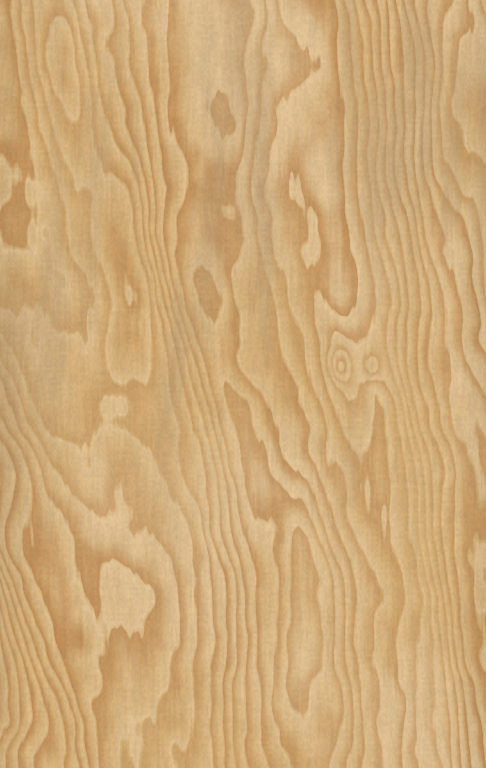
Write a Shadertoy shader that draws this texture.

```glsl
float hash(vec2 p) {
    vec3 q = fract(vec3(p.xyx) * 0.1031);
    q += dot(q, q.yzx + 33.33);
    return fract((q.x + q.y) * q.z);
}

float noise(vec2 p) {
    vec2 cell = floor(p), f = fract(p);
    f = f * f * f * (f * (f * 6.0 - 15.0) + 10.0);
    float low = mix(hash(cell), hash(cell + vec2(1, 0)), f.x);
    float high = mix(hash(cell + vec2(0, 1)), hash(cell + vec2(1, 1)), f.x);
    return mix(low, high, f.y);
}

float fbm(vec2 p) {
    float sum = 0.0, gain = 0.5;
    for (int i = 0; i < 4; i++) {
        sum += gain * noise(p);
        p = p * 2.03 + vec2(17.3, 9.1);
        gain *= 0.5;
    }
    return sum;
}

float bump(vec2 p, vec2 centre, vec2 radius) {
    vec2 d = (p - centre) / radius;
    return exp(-dot(d, d));
}

// Pair of small eyes inside a pointed swelling of the rings
float eyes(vec2 p, float width) {
    float sum = bump(p, vec2(0.70 * width, 0.522), vec2(0.013, 0.020));
    sum += bump(p, vec2(0.765 * width, 0.522), vec2(0.013, 0.020));
    return sum + bump(p, vec2(0.72 * width, 0.54), vec2(0.035, 0.06));
}

// Growth height: wide cathedral rings in the middle, tight rings at the sides
float growth(vec2 p, float width) {
    vec2 q = p;
    q.x += 0.15 * (p.y - 0.5) + 0.04 * (noise(p * vec2(3.0, 3.0)) - 0.5);
    q.x += 0.012 * (noise(p * vec2(9.0, 13.0) + 8.0) - 0.5);
    float side = q.x - 0.48 * width;
    float h = 75.0 * side * side;
    h += 8.0 * noise(q * vec2(7.0, 1.6) + 3.7);
    h += 3.0 * noise(q * vec2(14.0, 4.5) + 21.0);
    h += 0.9 * noise(q * vec2(28.0, 13.0) + 5.0);
    h += 0.32 * noise(q * vec2(55.0, 36.0));
    return h + 1.6 * eyes(p, width);
}

// Late wood darkens slowly, then ends in a crisp edge
float lateWood(float phase, float edge) {
    return smoothstep(0.3, 0.96, phase) * (1.0 - smoothstep(1.0 - edge, 1.0, phase));
}

// Pale rim just past the edge of each ring
float paleRim(float phase, float edge) {
    return exp(-5.0 * phase) * smoothstep(0.0, edge, phase);
}

void mainImage(out vec4 fragColor, in vec2 fragCoord) {
    const vec3 straw = vec3(0.825, 0.700, 0.490);
    const vec3 cream = vec3(0.870, 0.755, 0.590);
    const vec3 honey = vec3(0.815, 0.660, 0.440);
    const vec3 amber = vec3(0.725, 0.520, 0.310);
    const vec3 greyTan = vec3(0.735, 0.620, 0.460);

    vec2 p = fragCoord / iResolution.y;
    float width = iResolution.x / iResolution.y;

    // Rings, frayed slightly along the fibres
    float height = growth(p, width);
    float edge = clamp(1.3 * fwidth(height), 0.05, 0.35);
    float fray = 0.16 * (noise(p * vec2(190.0, 17.0)) - 0.5);
    float ring = height + fray;
    float phase = fract(ring);
    float dark = lateWood(phase, edge);
    float rim = paleRim(phase, edge);

    // Broad tone: paler above, warmer below
    float cloud = fbm(p * vec2(6.0, 3.5) + 40.0);
    float warmth = smoothstep(0.28, 0.68, cloud + 0.22 * (0.5 - p.y));
    vec3 color = mix(mix(straw, cream, 0.6), mix(straw, honey, 0.6), warmth);

    // Ring colours, each ring with its own strength
    float patchy = noise(p * vec2(11.0, 5.0) + 11.0);
    float strength = mix(0.35, 0.8, patchy) + 0.3 * (hash(vec2(floor(ring), 3.0)) - 0.5);
    color = mix(color, amber, dark * strength);
    color = mix(color, cream + 0.012, 0.85 * rim);

    // Grey stains drawn out along the grain
    float stain = smoothstep(0.46, 0.72, fbm(p * vec2(18.0, 2.4) + 70.0));
    color = mix(color, greyTan, 0.55 * stain * smoothstep(0.1, 0.7, p.y));

    // Fine fibres, cross weave and pores
    float fibre = noise(p * vec2(330.0, 40.0)) - 0.5;
    float weave = noise(p * vec2(60.0, 300.0) + 31.0) - 0.5;
    float pore = noise(p * vec2(430.0, 300.0) + 13.0) - 0.5;
    color *= 1.0 + 0.045 * fibre + 0.025 * weave + 0.05 * pore;

    // Slightly shaded left and right borders
    float border = min(p.x, width - p.x);
    color *= mix(0.96, 1.0, smoothstep(0.0, 0.05, border));

    fragColor = vec4(color, 1.0);
}
```
